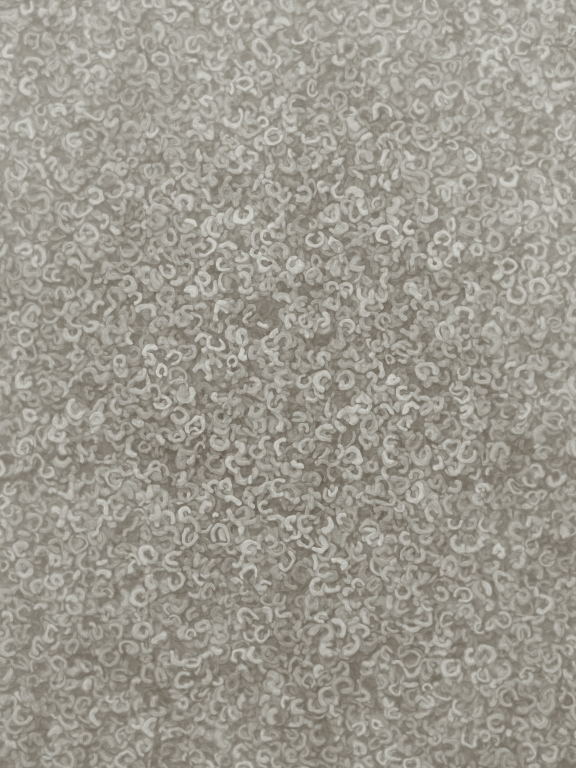
This texture is drawn by a Shadertoy shader. Its source:

```glsl
// Beige boucle fabric: layered woolly curls, crisp in the middle and softer outwards.

const vec3 SHADE_COLOR = vec3(0.41, 0.38, 0.33);
const vec3 WOOL_COLOR = vec3(0.77, 0.77, 0.74);
const float CELL = 0.024;            // spacing of curls, in canvas heights
const int LAYERS = 6;
const vec2 RADIUS = vec2(0.0050, 0.0108);
const vec2 HALF_WIDTH = vec2(0.0024, 0.0042);
const vec2 APERTURE = vec2(0.35, 2.7);
const vec2 EDGE_SOFTNESS = vec2(0.0011, 0.0027);
const vec2 LIGHT = vec2(-0.45, 0.89);
const float SHADOW = 0.27;
const float SHADOW_REACH = 0.0028;
const float FRIZZ = 0.24;
const float MEAN_TONE = 0.60;
const float EXPOSURE = 0.05;

vec4 hash4(vec3 p) {
    vec4 q = fract(p.xyzx * vec4(0.1031, 0.1030, 0.0973, 0.1099));
    q += dot(q, q.wzxy + 33.33);
    return fract((q.xxyz + q.yzzw) * q.zywx);
}

float noise(vec2 p) {
    vec2 i = floor(p), f = fract(p);
    f = f * f * (3.0 - 2.0 * f);
    float a = hash4(vec3(i, 7.0)).x;
    float b = hash4(vec3(i + vec2(1, 0), 7.0)).x;
    float c = hash4(vec3(i + vec2(0, 1), 7.0)).x;
    float d = hash4(vec3(i + vec2(1, 1), 7.0)).x;
    return mix(mix(a, b, f.x), mix(c, d, f.x), f.y);
}

vec2 noise2(vec2 p) {
    return vec2(noise(p), noise(p + 43.7)) - 0.5;
}

// Distance to an arc that is symmetric about the y axis
float arcDistance(vec2 p, float aperture, float radius) {
    p.x = abs(p.x);
    vec2 tip = vec2(sin(aperture), cos(aperture));
    return tip.y * p.x > tip.x * p.y ? length(p - tip * radius)
                                     : abs(length(p) - radius);
}

// Lays one curl and its soft shadow over the tone below
float layCurl(float tone, vec2 p, vec4 shape, vec4 look, float depth, float soft) {
    float radius = mix(RADIUS.x, RADIUS.y, shape.z);
    float aperture = mix(APERTURE.x, APERTURE.y, shape.w);
    float width = mix(HALF_WIDTH.x, HALF_WIDTH.y, look.x);
    width *= mix(1.2, 0.9, shape.w);
    float turn = 6.2832 * look.y;
    float c = cos(turn), s = sin(turn);
    vec2 q = mat2(c, s, -s, c) * p;
    float d = arcDistance(q, aperture, radius);

    // Contact shadow falls slightly below the strand
    float drop = arcDistance(q + mat2(c, s, -s, c) * vec2(-0.0006, 0.0014), aperture, radius);
    tone *= 1.0 - SHADOW * exp(-max(drop - width, 0.0) / SHADOW_REACH)
                * smoothstep(SHADOW_REACH * 3.0, 0.0, drop - width);

    // Round strand with fibres running along it
    float across = (length(p) - radius) / width;
    float height = sqrt(max(1.0 - d * d / (width * width), 0.0));
    float side = dot(p / max(length(p), 1e-4), LIGHT) * clamp(across, -1.0, 1.0);
    float fibre = noise(vec2(atan(q.x, q.y) * 2.5 + look.w * 90.0, across * 2.6 + look.z * 70.0));
    float strand = mix(0.34, 0.83, depth) + 0.34 * (look.z - 0.5);
    strand = strand * mix(0.70, 1.0, height) + 0.13 * side + 0.22 * (fibre - 0.5);
    return mix(tone, strand, smoothstep(soft, -soft, d - width));
}

float curls(vec2 uv, float soft) {
    float tone = 0.27 + 0.16 * noise(uv * 260.0);
    for (int layer = 0; layer < LAYERS; layer++) {
        float level = float(layer);
        vec2 grid = uv / CELL + level * vec2(0.37, 0.61) + 20.0;
        vec2 base = floor(grid);
        for (int y = -1; y <= 1; y++)
        for (int x = -1; x <= 1; x++) {
            vec2 id = base + vec2(x, y);
            vec4 shape = hash4(vec3(id, level * 13.0 + 1.0));
            vec4 look = hash4(vec3(id, level * 13.0 + 6.0));
            vec2 p = (grid - id - shape.xy) * CELL;
            tone = layCurl(tone, p, shape, look, level / float(LAYERS - 1), soft);
        }
    }
    return tone;
}

// Fine loose hairs, as ridges of stretched and bent noise
float frizz(vec2 uv) {
    vec2 bent = uv + 0.012 * noise2(uv * 65.0);
    float a = 1.0 - abs(2.0 * noise(bent * vec2(250.0, 110.0)) - 1.0);
    float b = 1.0 - abs(2.0 * noise(bent.yx * vec2(280.0, 120.0) + 31.0) - 1.0);
    return 0.5 * (a + b) - 0.62;
}

void mainImage(out vec4 fragColor, in vec2 fragCoord) {
    vec2 uv = fragCoord / iResolution.y;
    vec2 screen = fragCoord / iResolution.xy;
    float away = length((screen - 0.5) * vec2(0.85, 0.95));
    float far = smoothstep(0.14, 0.48, away);
    float soft = max(mix(EDGE_SOFTNESS.x, EDGE_SOFTNESS.y, far), 0.7 / iResolution.y);

    // Irregular pile
    vec2 warped = uv + 0.007 * noise2(uv * 55.0) + 0.0022 * noise2(uv * 170.0);
    float tone = curls(warped, soft) + EXPOSURE;
    tone += FRIZZ * mix(1.0, 0.6, far) * frizz(uv);
    tone = mix(tone, MEAN_TONE, 0.24 * far * mix(0.6, 1.0, screen.y));

    // Uneven nap and light falling from the top
    tone += 0.14 * (noise(uv * 24.0) - 0.5) + 0.09 * (noise(uv * 7.0) - 0.5);
    tone += 0.24 * (screen.y - 0.5) - 0.07 * (1.0 - far) + 0.03;

    vec3 color = mix(SHADE_COLOR, WOOL_COLOR, clamp(tone, -0.22, 1.13));
    fragColor = vec4(color, 1.0);
}
```
